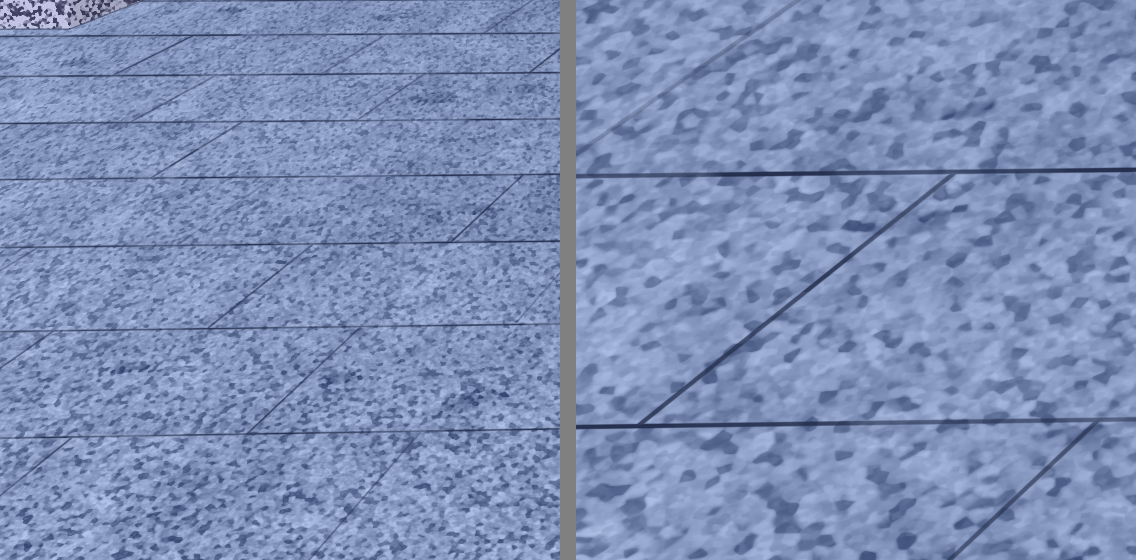
Left, the full canvas; right, a detail of the centre.
Reproduce this texture procedurally as a WebGL 2 fragment shader.

```glsl
#version 300 es
precision highp float;
// Blue-grey granite paving in running bond, receding in perspective.
uniform vec2 u_resolution;
out vec4 outColor;

const vec3 SHADE = vec3(0.27, 0.34, 0.50);
const vec3 PALE = vec3(0.65, 0.72, 0.87);
const vec3 JOINT = vec3(0.13, 0.17, 0.29);
const vec3 BLOCK_PALE = vec3(0.76, 0.77, 0.89);
const vec3 BLOCK_DARK = vec3(0.25, 0.25, 0.39);

const vec2 VANISH = vec2(2.16, 1.822);  // where the cross joints meet
const float ROW_START = 13.45;          // row number at infinite depth
const float ROW_DEPTH = 11.891;         // depth scale of one row
const float SLAB_PITCH = 0.39;          // slab length along a row
const float SLAB_SHIFT = 1.857;
const float JOINT_HALF = 0.0013;
const float GRAIN_FREQ = 170.0;
const float GRAIN_SQUASH = 1.4;
const float STAIN_SHARE = 0.42;

float hash(vec2 p) {
  vec3 q = fract(vec3(p.xyx) * vec3(0.1031, 0.1030, 0.0973));
  q += dot(q, q.yzx + 33.33);
  return fract((q.x + q.y) * q.z);
}

vec2 hash2(vec2 p) {
  return vec2(hash(p), hash(p + 71.7));
}

// Cellular noise: random cell tones blended around scattered centres.
float cellNoise(vec2 p) {
  vec2 cell = floor(p);
  float sum = 0.0, weight = 0.0;
  for (int j = -1; j <= 1; j++) {
    for (int i = -1; i <= 1; i++) {
      vec2 id = cell + vec2(i, j);
      vec2 d = id + hash2(id) - p;
      float w = exp(-7.0 * dot(d, d));
      sum += w * hash(id + 19.3);
      weight += w;
    }
  }
  return sum / weight;
}

// Scattered damp marks, at most one per cell, with ragged rims.
float stains(vec2 p, float rag) {
  vec2 cell = floor(p);
  float mark = 0.0;
  for (int j = -1; j <= 1; j++) {
    for (int i = -1; i <= 1; i++) {
      vec2 id = cell + vec2(i, j);
      vec2 rnd = hash2(id + 5.1);
      vec2 d = p - id - 0.2 - 0.6 * hash2(id + 40.0);
      d.x += 0.6 * d.y;
      vec2 radius = mix(vec2(0.12, 0.05), vec2(0.30, 0.11), rnd.x);
      float rim = length(d / radius) + (rag - 0.5) * 1.1;
      float present = step(rnd.y, STAIN_SHARE) * mix(0.45, 1.0, hash(id + 9.0));
      mark = max(mark, present * (1.0 - smoothstep(0.55, 1.2, rim)));
    }
  }
  return mark;
}

float line(float dist, float halfWidth, float px) {
  return 1.0 - smoothstep(halfWidth - px, halfWidth + px, dist);
}

void main() {
  vec2 uv = gl_FragCoord.xy / u_resolution;
  float px = 1.0 / u_resolution.y;

  // Ground coordinates, with the rows rising slightly to the right
  float tilt = mix(0.020, 0.005, uv.y) * (uv.x - 0.5);
  float drop = VANISH.y - uv.y + tilt;
  float row = ROW_START - ROW_DEPTH / drop;
  float across = (uv.x - VANISH.x) / drop;
  float rowId = floor(row);
  float col = (across + SLAB_SHIFT) / SLAB_PITCH - 0.5 * (1.0 - mod(rowId, 2.0));
  vec2 slab = vec2(floor(col), rowId);

  // Granite grain, finer and softer with distance
  vec2 ground = vec2((uv.x - 1.1) / drop, -GRAIN_SQUASH * log(drop));
  float grain = cellNoise(ground * GRAIN_FREQ + 300.0);
  float fine = cellNoise(ground * GRAIN_FREQ * 1.9 + 700.0);
  float clumps = cellNoise(ground * vec2(28.0, 40.0) + 90.0);
  float streaks = cellNoise(vec2(across * 16.0, row * 1.6) + 60.0);
  float near = mix(1.0, 0.5, uv.y);
  float tone = 0.66 + near * (0.62 * (grain - 0.5) + 0.30 * (fine - 0.5));
  tone -= 0.30 * near * (1.0 - smoothstep(0.12, 0.36, grain));

  // Slab variation, broad light and wear
  tone += 0.09 * (hash(slab + 33.0) - 0.5) + 0.18 * (clumps - 0.5);
  tone += 0.16 * (streaks - 0.5) - 0.12 * (uv.x - 0.4) * smoothstep(0.1, 0.5, uv.y);
  float mark = stains(vec2(ground.x * 8.0, row) + 20.0, 0.5 * (clumps + grain));
  tone -= 0.34 * mark;
  vec3 color = mix(SHADE, PALE, clamp(tone, -0.15, 1.15));

  // Long joints are continuous; cross joints fade from slab to slab
  float rowDist = abs(fract(row + 0.5) - 0.5) * drop * drop / ROW_DEPTH;
  float slant = (VANISH.x - uv.x) / drop;
  float colDist = abs(fract(col + 0.5) - 0.5) * SLAB_PITCH * drop / sqrt(1.0 + slant * slant);
  float wear = cellNoise(vec2(uv.x * 14.0, floor(row + 0.5) * 7.0 + uv.y * 9.0));
  float crossFade = mix(0.2, 0.95, hash(vec2(floor(col + 0.5), rowId) + 12.0));
  float joint = line(rowDist, JOINT_HALF, px) * mix(0.45, 1.1, wear);
  joint = max(joint, line(colDist, JOINT_HALF, px) * crossFade * mix(0.6, 1.1, wear));
  color = mix(color, JOINT, clamp(joint, 0.0, 0.95));

  // Pale speckled block in the upper left corner
  float foot = uv.y - 0.949 - 0.39 * max(uv.x - 0.124, 0.0);
  float speck = cellNoise(uv * 190.0 + 11.0);
  vec3 block = mix(BLOCK_DARK, BLOCK_PALE, smoothstep(0.15, 0.60, speck));
  block *= mix(1.0, 0.86, smoothstep(0.122, 0.128, uv.x));
  color = mix(color, JOINT, 0.6 * line(abs(foot), 0.002, px));
  color = mix(color, block, smoothstep(-px, px, foot));

  outColor = vec4(color, 1.0);
}
```
